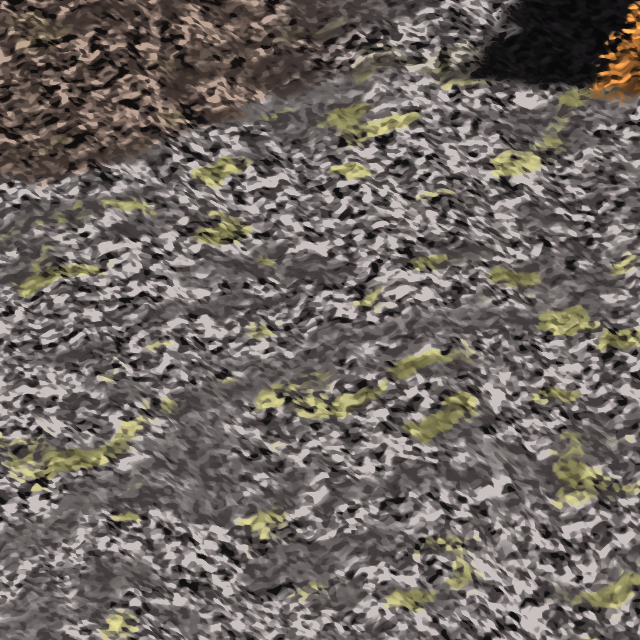
Reproduce this texture procedurally as a Shadertoy shader.

```glsl
// Weathered gneiss: pale and dark mineral grains drawn out along a tilted grain,
// with smooth grey streaks, lichen spots, and a ledge below a shaded hollow.
// Soft cellular noise at several stretched scales supplies every scattered part.

const vec3 BLACK  = vec3(0.07, 0.065, 0.07);
const vec3 DARK   = vec3(0.27, 0.245, 0.245);
const vec3 MID    = vec3(0.415, 0.395, 0.39);
const vec3 LIGHT  = vec3(0.57, 0.54, 0.54);
const vec3 PALE   = vec3(0.79, 0.755, 0.75);
const vec3 LICHEN = vec3(0.58, 0.57, 0.31);
const vec3 BROWN_TINT = vec3(0.93, 0.84, 0.77);
const vec3 RUST   = vec3(0.62, 0.40, 0.20);

const vec2 GRAIN_CELLS  = vec2(62.0, 112.0);  // cells across the canvas
const vec2 FINE_CELLS   = vec2(112.0, 172.0);
const vec2 STREAK_CELLS = vec2(8.0, 27.0);
const vec2 WISP_CELLS   = vec2(21.0, 58.0);
const vec2 LICHEN_CELLS = vec2(13.0, 32.0);
const float TILT = 0.15;           // rise of the streaks to the right
const float GRAIN_CONTRAST = 1.12;
const float STREAK_CONTRAST = 0.42;

vec3 hash3(vec2 p) {
    vec3 q = fract(p.xyx * vec3(0.1031, 0.1030, 0.0973));
    q += dot(q, q.yzx + 33.33);
    return fract((q.xxy + q.yzz) * q.zyx);
}

// Cellular noise: each cell has a random tone, blended softly at its borders
float cells(vec2 p, float sharpness) {
    vec2 base = floor(p);
    float sum = 0.0, total = 0.0;
    for (int j = -1; j <= 1; j++)
    for (int i = -1; i <= 1; i++) {
        vec2 id = base + vec2(i, j);
        vec3 rnd = hash3(id);
        vec2 d = id + 0.15 + 0.7 * rnd.xy - p;
        float weight = exp(-sharpness * dot(d, d));
        sum += weight * rnd.z;
        total += weight;
    }
    return sum / total;
}

// Layered sines bend the straight layers
vec2 bend(vec2 p) {
    vec2 w = 0.010 * sin(p.yx * vec2(17.0, 13.0) + vec2(1.0, 2.4));
    w += 0.0035 * sin(p.yx * vec2(71.0, 47.0) + p * 23.0);
    w += 0.0016 * sin(p.yx * vec2(190.0, 153.0) + p * 61.0);
    return p + w;
}

vec3 mineral(float tone) {
    vec3 c = mix(BLACK, DARK, smoothstep(-0.22, 0.14, tone));
    c = mix(c, MID, smoothstep(0.20, 0.48, tone));
    c = mix(c, LIGHT, smoothstep(0.48, 0.72, tone));
    return mix(c, PALE, smoothstep(0.70, 0.96, tone));
}

float ledgeHeight(float x) {
    return 0.715 + 0.165 * smoothstep(0.02, 0.6, x)
         - 0.03 * smoothstep(0.75, 1.0, x);
}

void mainImage(out vec4 fragColor, in vec2 fragCoord) {
    vec2 uv = fragCoord / iResolution.xy;
    vec2 p = bend(uv);
    p.y -= TILT * p.x * smoothstep(-0.3, 0.5, uv.y);
    vec2 cross = vec2(p.x + 0.35 * p.y, p.y + 0.30 * p.x);

    // Grains at two sizes and slants
    float coarse = cells(p * GRAIN_CELLS + 40.0, 9.0) - 0.5;
    float fine = cells(cross * FINE_CELLS + 210.0, 8.0) - 0.5;
    float grain = coarse + 0.85 * fine;

    // Smooth grey streaks between the grainy bands
    float broad = cells(p * STREAK_CELLS + 15.0, 4.0);
    float wisp = cells(p * WISP_CELLS + 90.0, 4.5);
    float streak = smoothstep(0.48, 0.72, 0.62 * broad + 0.38 * wisp + 0.05 * coarse);

    // Upper slope: browner and duller, beyond the ledge
    float rough = 0.018 * coarse + 0.012 * fine + 0.02 * (wisp - 0.5);
    float above = uv.y - ledgeHeight(uv.x) + rough;
    float upper = smoothstep(-0.006, 0.012, above);
    float rim = exp(-pow((above + 0.018) / 0.018, 2.0)) * smoothstep(0.2, 0.45, uv.x);

    float contrast = mix(GRAIN_CONTRAST, STREAK_CONTRAST, streak);
    float tone = 0.54 + grain * contrast - 0.15 * streak;
    tone += 0.16 * (0.5 - wisp) + 0.05 * (0.5 - uv.y);
    tone += 0.13 * rim - 0.11 * upper;
    vec3 color = mineral(tone);
    float brown = upper * (1.0 - smoothstep(0.35, 0.65, uv.x));
    color *= mix(vec3(1.0), BROWN_TINT, brown);

    // Lichen, sparse and broken up by the grains
    float patches = cells(p * LICHEN_CELLS + 310.0, 5.0) + 0.14 * grain;
    float lichen = smoothstep(0.80, 0.92, patches) * (1.0 - 0.8 * upper);
    color = mix(color, LICHEN * (0.72 + 0.6 * tone), 0.65 * lichen);

    // Shaded hollow with rusty ground at its right side
    float rise = uv.y - 0.87;
    float left = uv.x - 0.745 - 0.55 * rise + 2.0 * rough;
    float right = uv.x - 0.925 - 0.55 * rise + 1.5 * rough;
    float hollow = upper * smoothstep(-0.008, 0.014, left);
    vec3 shade = BLACK * (0.55 + 0.9 * max(tone, 0.0));
    vec3 ground = RUST * (0.3 + 1.2 * max(tone, 0.0));
    vec3 inside = mix(shade, ground, smoothstep(-0.006, 0.012, right));
    color = mix(color, inside, hollow);

    fragColor = vec4(clamp(color, 0.0, 1.0), 1.0);
}
```
